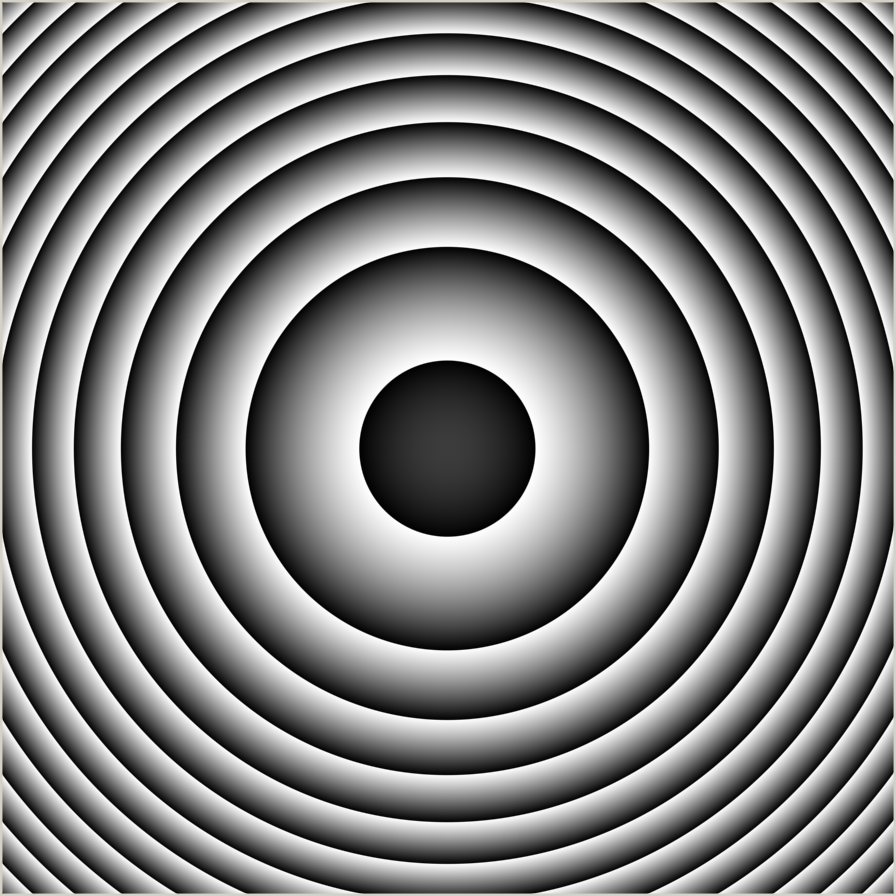
A three.js fragment shader for this background:

```glsl
varying vec2 vUv;

// Sawtooth that keeps its slope and softens only the jump at whole numbers
float softSawtooth(float phase, float softness) {
  float p = fract(phase);
  float fromJump = p - step(0.5, p);
  return fromJump + 1.0 - smoothstep(-softness, softness, fromJump);
}

void main() {
  // Rings of equal area: the phase falls with the squared radius
  vec2 offset = vUv - vec2(0.4993);
  float radius = length(offset);
  float ringArea = 0.04104;
  float phase = 0.2355 - radius * radius / ringArea;

  // Constant edge width across the canvas, from the slope of the phase
  float softness = max(2.0 * radius / ringArea * 0.001, 0.0005);
  float shade = clamp(softSawtooth(phase, softness), 0.0, 1.0);
  vec3 color = vec3(shade);

  // Thin pale frame
  vec2 margin = min(vUv, 1.0 - vUv);
  float frame = 1.0 - smoothstep(0.002, 0.0035, min(margin.x, margin.y));
  color = mix(color, vec3(0.83, 0.82, 0.78), frame);

  gl_FragColor = vec4(color, 1.0);
}
```
